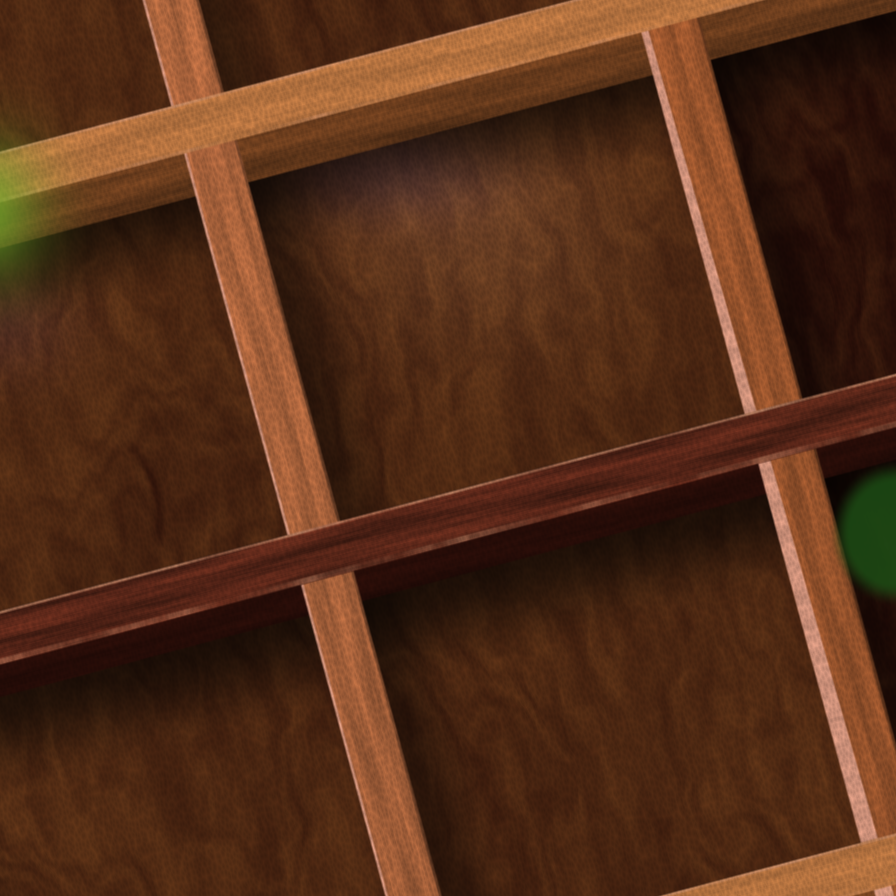
Write a three.js fragment shader that draws this pattern.

```glsl
varying vec2 vUv;

vec2 hash2(vec2 p) {
  return fract(sin(vec2(dot(p, vec2(127.1, 311.7)), dot(p, vec2(269.5, 183.3)))) * 43758.5);
}

// Distance to the nearest scattered cell point
float cellular(vec2 p) {
  float nearest = 2.0;
  for (int j = -1; j <= 1; j++)
    for (int i = -1; i <= 1; i++) {
      vec2 cell = floor(p) + vec2(float(i), float(j));
      nearest = min(nearest, length(cell + hash2(cell) - p));
    }
  return nearest;
}

// Layered, bent sines; stretched inputs give wood grain
float waves(vec2 p) {
  float sum = 0.0, amp = 0.5;
  for (int i = 0; i < 5; i++) {
    sum += amp * sin(p.x + 1.7 * sin(p.y));
    p = mat2(1.5, 1.1, -1.1, 1.5) * p + 2.3;
    amp *= 0.62;
  }
  return sum;
}

float band(float x, float lo, float hi) {
  return smoothstep(-0.0016, 0.0016, x - lo) * smoothstep(-0.0016, 0.0016, hi - x);
}

float glow(vec2 center, vec2 radius) {
  vec2 d = (vUv - center) / radius;
  return exp(-dot(d, d));
}

void main() {
  // Tilted lattice axes: across the posts and up the rails
  float across = vUv.x + 0.271 * vUv.y;
  float up = vUv.y - 0.265 * vUv.x;
  float column = floor((across - 0.40) / 0.547);
  float row = floor((0.861 - up) / 0.513);
  float x = mod(across - 0.40, 0.547) - 0.03;
  float y = mod(0.861 - up, 0.513) - 0.03;
  float rightPost = step(0.5, column);
  float darkRail = mod(row, 2.0);
  float postWidth = 0.063 + 0.006 * rightPost;
  float fleck = cellular(vec2(across * 250.0, up * 130.0)) - 0.5;

  // Back panels with curled figure and fine upright grain
  float figure = waves(vec2(across * 9.0, up * 6.0));
  float rings = sin(13.0 * figure + across * 45.0);
  float grain = waves(vec2(across * 100.0 + 3.0 * figure, up * 9.0));
  float tone = 0.52 + 0.10 * figure + 0.06 * rings + 0.10 * grain;
  vec2 knot = (vec2(across, up) - vec2(0.278, 0.405)) / vec2(0.018, 0.05);
  tone -= 0.3 * exp(-12.0 * pow(length(knot) - 1.0, 2.0)) * smoothstep(-0.5, 0.8, knot.x);
  tone -= 0.38 * smoothstep(0.99, 1.04, across);
  vec3 color = mix(vec3(0.14, 0.045, 0.025), vec3(0.44, 0.25, 0.11), clamp(tone, 0.0, 1.0));
  color += vec3(0.13, 0.10, 0.07) * glow(vec2(0.53, 0.75), vec2(0.16, 0.13));
  color += vec3(0.05, 0.05, 0.11) * glow(vec2(0.43, 0.81), vec2(0.11, 0.05));
  color += vec3(0.04, 0.03, 0.06) * glow(vec2(0.0, 0.64), vec2(0.08, 0.06));

  // Shadows below rails and to the right of posts
  float railShade = smoothstep(-0.002, 0.002, y) * (1.0 - smoothstep(0.095, 0.21, y));
  float postShade = smoothstep(0.0, 0.02, x) * (1.0 - smoothstep(0.06, 0.15, x));
  color *= (1.0 - 0.62 * railShade) * (1.0 - 0.40 * postShade);

  // Rail undersides
  float railGrain = waves(vec2(up * 170.0, across * 9.0));
  vec3 under = mix(vec3(0.44, 0.25, 0.12), vec3(0.16, 0.05, 0.03), darkRail);
  under *= 1.0 + 0.13 * railGrain - 0.2 * smoothstep(0.06, 0.11, y);
  color = mix(color, under, band(y, 0.055, 0.108 - 0.012 * darkRail));

  // Posts with a pale left side
  float postGrain = waves(vec2(across * 190.0, up * 11.0));
  vec3 post = mix(vec3(0.65, 0.38, 0.23), vec3(0.58, 0.32, 0.17), rightPost);
  post *= 1.0 + 0.14 * postGrain + 0.10 * (vUv.y - 0.5);
  float sideWidth = mix(0.003, 0.021 - 0.013 * vUv.y, rightPost);
  vec3 side = vec3(0.81, 0.57, 0.48) * (1.0 + 0.06 * railGrain);
  post = mix(post, side, band(x, -0.01, sideWidth));
  post *= 1.0 - 0.35 * band(x, postWidth - 0.003, postWidth + 0.01);
  color = mix(color, post, band(x, 0.0, postWidth));

  // Rail fronts, alternating pale and dark timber with worn edges
  vec3 rail = mix(vec3(0.71, 0.45, 0.25), vec3(0.33, 0.14, 0.09), darkRail);
  rail *= 1.0 + (0.09 + 0.20 * darkRail) * railGrain;
  float wear = 0.5 + 0.5 * waves(vec2(across * 35.0, row * 4.0));
  float edge = band(y, -0.003, 0.003) + 0.6 * wear * band(y, 0.053, 0.060);
  rail = mix(rail, vec3(0.79, 0.56, 0.43), clamp(edge * (0.4 + 0.4 * wear), 0.0, 0.8));
  color = mix(color, rail, band(y, 0.0, 0.057 + 0.003 * darkRail));

  // Fine texture and green light spots
  color *= 1.0 + 0.20 * fleck;
  color = mix(color, vec3(0.42, 0.66, 0.16), 0.8 * glow(vec2(-0.02, 0.765), vec2(0.065, 0.075)));
  float spot = length((vUv - vec2(1.0, 0.405)) / vec2(0.068, 0.075));
  color = mix(color, vec3(0.11, 0.30, 0.08), 0.85 * (1.0 - smoothstep(0.75, 1.1, spot)));
  gl_FragColor = vec4(clamp(color, 0.0, 1.0), 1.0);
}
```
